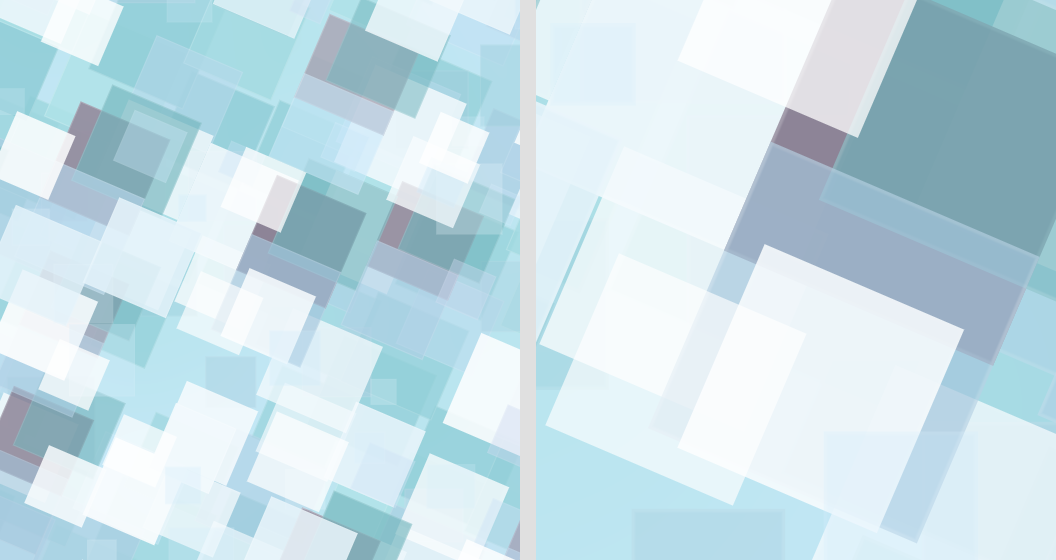
Left: the whole. Right: its middle third, enlarged.
Reproduce this background procedurally as a WebGL 2 fragment shader.

```glsl
#version 300 es
precision highp float;
// Overlapping translucent squares in teal, pale blue, mauve grey and white, mostly tilted.

uniform vec2 u_resolution;
out vec4 outColor;

const float TILT = 0.405;
const vec3 WHITE = vec3(1.0);
const vec3 FROST = vec3(0.89, 0.95, 0.98);
const vec3 TEAL = vec3(0.54, 0.79, 0.83);
const vec3 AQUA = vec3(0.69, 0.89, 0.91);
const vec3 STEEL = vec3(0.64, 0.77, 0.86);
const vec3 SKY = vec3(0.79, 0.91, 0.98);
const vec3 LAVENDER = vec3(0.80, 0.82, 0.92);
const vec3 MAUVE = vec3(0.51, 0.47, 0.55);
const vec3 ROSE_GREY = vec3(0.66, 0.63, 0.69);
const vec3 DEEP_TEAL = vec3(0.45, 0.71, 0.74);

// Three random values in 0..1 for a cell and a seed
vec3 hash3(vec2 cell, float seed) {
    uvec3 v = uvec3(ivec3(vec3(cell, seed)) + 4096);
    v = v * 1664525u + 1013904223u;
    v.x += v.y * v.z; v.y += v.z * v.x; v.z += v.x * v.y;
    v ^= v >> 16u;
    v.x += v.y * v.z; v.y += v.z * v.x; v.z += v.x * v.y;
    return vec3(v >> 8u) / 16777216.0;
}

float cornerSlope(vec2 corner, vec2 delta, float seed) {
    float angle = 6.2832 * hash3(corner, seed).x;
    return dot(vec2(cos(angle), sin(angle)), delta);
}

float gradientNoise(vec2 p, float seed) {
    vec2 i = floor(p), f = p - i;
    vec2 w = f * f * f * (f * (f * 6.0 - 15.0) + 10.0);
    vec2 e = vec2(1.0, 0.0);
    float low = mix(cornerSlope(i, f, seed), cornerSlope(i + e.xy, f - e.xy, seed), w.x);
    float high = mix(cornerSlope(i + e.yx, f - e.yx, seed), cornerSlope(i + e.xx, f - e.xx, seed), w.x);
    return mix(low, high, w.y);
}

vec2 tilt(vec2 p, float angle) {
    float c = cos(angle), s = sin(angle);
    return mat2(c, s, -s, c) * p;
}

// Lays one jittered square per grid cell over the base colour
vec3 squares(vec3 base, vec2 p, float seed, float cellSize, vec2 sizeRange,
             float density, vec3 tintA, vec3 tintB, float opacity) {
    float pixel = 1.0 / u_resolution.y;
    vec2 grid = p / cellSize + seed * vec2(0.37, 0.61);
    vec2 home = floor(grid);
    for (int y = -1; y <= 1; y++) {
        for (int x = -1; x <= 1; x++) {
            vec2 cell = home + vec2(x, y);
            vec3 place = hash3(cell, seed);
            vec3 look = hash3(cell, seed + 50.0);
            // Low-frequency noise gathers the squares into clusters
            float chance = density + 0.45 * gradientNoise(cell * 0.43, seed + 90.0);
            if (place.z > chance) continue;
            vec2 center = cell + mix(vec2(0.2), vec2(0.8), place.xy);
            vec2 halfSize = 0.5 * mix(sizeRange.x, sizeRange.y, look.x)
                          * vec2(1.0, mix(0.9, 1.1, look.y));
            vec2 q = abs((grid - center) * cellSize) - halfSize;
            float d = max(q.x, q.y);
            float cover = clamp(0.5 - d / pixel, 0.0, 1.0);
            float rim = 1.0 - smoothstep(0.001, 0.003, -d);
            vec3 tint = mix(mix(tintA, tintB, look.z), WHITE, 0.2 * rim);
            base = mix(base, tint, cover * opacity * mix(0.75, 1.0, look.y));
        }
    }
    return base;
}

// Dark squares, each with a teal overlay to the upper right and a blue one below
vec3 darkGroups(vec3 base, vec2 p, float seed) {
    float cell = 0.33;
    vec2 size = vec2(0.15, 0.175);
    base = squares(base, p, seed, cell, size, 0.8, MAUVE, ROSE_GREY, 0.95);
    base = squares(base, p - vec2(0.04, 0.05), seed, cell, size, 0.8, DEEP_TEAL, DEEP_TEAL, 0.68);
    return squares(base, p + vec2(0.0, 0.115), seed, cell, size, 0.8, STEEL, SKY, 0.7);
}

void main() {
    vec2 p = gl_FragCoord.xy / u_resolution.y;
    vec2 q = tilt(p, TILT);
    vec3 color = mix(AQUA, SKY, 0.5 + 0.5 * gradientNoise(p * 3.0, 7.0));

    // Teal and blue ground
    color = squares(color, q, 1.0, 0.17, vec2(0.14, 0.20), 0.75, TEAL, AQUA, 0.85);
    color = squares(color, q, 2.0, 0.20, vec2(0.12, 0.19), 0.55, STEEL, SKY, 0.65);
    color = squares(color, p, 3.0, 0.18, vec2(0.07, 0.16), 0.50, TEAL, LAVENDER, 0.45);

    // Bright sheets, dark groups, then bright sheets on top
    color = squares(color, q, 4.0, 0.19, vec2(0.13, 0.18), 0.55, FROST, WHITE, 0.88);
    color = darkGroups(color, q, 5.0);
    color = squares(color, q, 6.0, 0.20, vec2(0.11, 0.17), 0.40, FROST, WHITE, 0.95);

    // Thin veils
    color = squares(color, q, 8.0, 0.17, vec2(0.06, 0.12), 0.35, LAVENDER, SKY, 0.45);
    color = squares(color, p, 9.0, 0.16, vec2(0.04, 0.12), 0.40, FROST, SKY, 0.30);
    color = squares(color, q, 10.0, 0.22, vec2(0.08, 0.14), 0.25, WHITE, WHITE, 0.85);
    outColor = vec4(color, 1.0);
}
```
